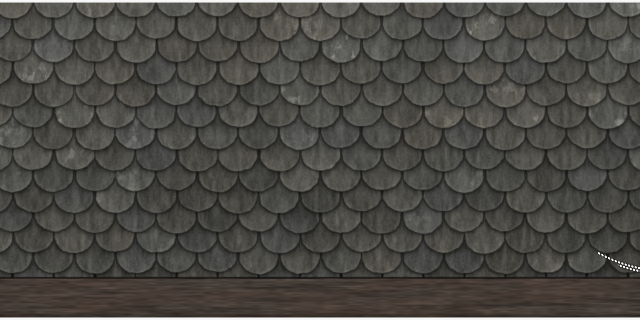
Reproduce this texture procedurally as a WebGL 1 fragment shader.

```glsl
precision highp float;
// Weathered fish-scale slate roof above a dark wooden board, with thin white margins.
uniform vec2 u_resolution;

float hash(vec2 p) {
  return fract(sin(dot(p, vec2(127.1, 311.7))) * 43758.5453);
}

float noise(vec2 p) {
  vec2 i = floor(p), f = fract(p);
  f = f * f * (3.0 - 2.0 * f);
  return mix(mix(hash(i), hash(i + vec2(1, 0)), f.x),
             mix(hash(i + vec2(0, 1)), hash(i + vec2(1, 1)), f.x), f.y);
}

float fbm(vec2 p) {
  return 0.55 * noise(p) + 0.29 * noise(p * 2.1 + 7.3) + 0.16 * noise(p * 4.3 + 3.1);
}

// Surface of one slate: own tone, vertical streaks, grain and pale worn patches
vec3 slateColor(vec2 p, vec2 id, float edge) {
  float tone = hash(id + 4.7);
  vec2 shift = 9.0 * vec2(hash(id), hash(id + 2.3));
  float streak = fbm(p * vec2(75.0, 24.0) + shift);
  float grain = noise(p * 190.0 + shift);
  float height = smoothstep(0.2, 0.95, p.y);
  float light = mix(0.305, 0.355, height) + 0.065 * (tone - 0.5);
  light += 0.17 * (streak - 0.5) + 0.045 * (grain - 0.5);
  float worn = smoothstep(0.55, 0.8, fbm(p * vec2(48.0, 32.0) - shift));
  light += 0.13 * worn * smoothstep(0.55, 1.0, tone) * (0.4 + height);
  light += 0.03 * smoothstep(-0.014, -0.005, edge);
  light *= 1.0 - 0.35 * smoothstep(-0.005, 0.0, edge);
  vec3 tint = mix(vec3(1.0, 0.975, 0.89), vec3(0.97, 0.98, 0.95), hash(id + 8.1));
  return light * tint;
}

vec3 roof(vec2 p, float px) {
  vec3 col = vec3(0.17, 0.17, 0.16);
  float ragged = 0.006 * (fbm(p * 55.0) - 0.5);
  // Lowest course first, so every course overlaps the one beneath it
  for (int i = 0; i < 14; i++) {
    float row = 13.0 - float(i);
    float tip = 0.945 - 0.0708 * row + 0.00035 * row * row;
    float x = (p.x - 0.745) / 0.1282 + 0.5 * mod(row + 1.0, 2.0);
    vec2 id = vec2(floor(x + 0.5), row);
    vec2 jitter = vec2(hash(id + 1.9), hash(id + 6.4)) - 0.5;
    vec2 q = vec2((x - id.x) * 0.1282, p.y - tip) + jitter * vec2(0.004, 0.008);
    // Straight sides closed by a half ellipse
    vec2 e = vec2(q.x / 0.0625, min(q.y - 0.053, 0.0) / 0.053);
    float d = (length(e) - 1.0) * 0.057 + ragged;
    float gap = max(d, 0.0);
    col *= 1.0 - 0.42 * exp(-gap / 0.006) - 0.2 * exp(-gap / 0.022);
    col = mix(col, slateColor(p, id, d), 1.0 - smoothstep(-px, px, d));
  }
  return col;
}

vec3 board(vec2 p) {
  float bend = 0.012 * noise(p * vec2(5.0, 9.0));
  float fibre = fbm(vec2(p.x * 9.0, (p.y + bend) * 120.0));
  float stain = fbm(p * vec2(4.0, 25.0) + 5.0);
  vec3 col = mix(vec3(0.18, 0.155, 0.14), vec3(0.35, 0.31, 0.28), fibre);
  col = mix(col, vec3(0.32, 0.25, 0.21), 0.35 * smoothstep(0.45, 0.75, stain));
  col *= 0.85 + 0.25 * noise(p * vec2(40.0, 200.0));
  return col * mix(0.7, 1.0, smoothstep(0.008, 0.025, p.y));
}

void main() {
  vec2 p = gl_FragCoord.xy / u_resolution * vec2(2.0, 1.0);
  float px = 1.0 / u_resolution.y;

  vec3 col = mix(board(p), roof(p, px), smoothstep(-px, px, p.y - 0.133));
  // Dark joint between roof and board
  col *= 1.0 - 0.55 * (1.0 - smoothstep(0.001, 0.002 + px, abs(p.y - 0.132)));

  // Two dotted white strands curving out at the lower right
  for (int k = 0; k < 2; k++) {
    float s = float(k);
    float u = p.x - 1.867;
    float dy = p.y - (0.211 - 0.55 * u + 1.35 * u * u - 0.009 * s);
    float span = smoothstep(-px, px, u - 0.065 * s);
    float dx = (fract(u / 0.0104 + 0.5 * s) - 0.5) * 0.0104;
    float line = span * (1.0 - smoothstep(0.002, 0.002 + 2.0 * px, abs(dy)));
    float dot2 = span * (1.0 - smoothstep(0.002, 0.002 + px, length(vec2(dx, dy))));
    col = mix(col, vec3(0.08), 0.6 * line);
    col = mix(col, vec3(0.97), dot2);
  }

  // White margins along top and bottom
  float margin = smoothstep(-px, px, abs(p.y - 0.5) - 0.492);
  gl_FragColor = vec4(mix(col, vec3(0.97), margin), 1.0);
}
```
